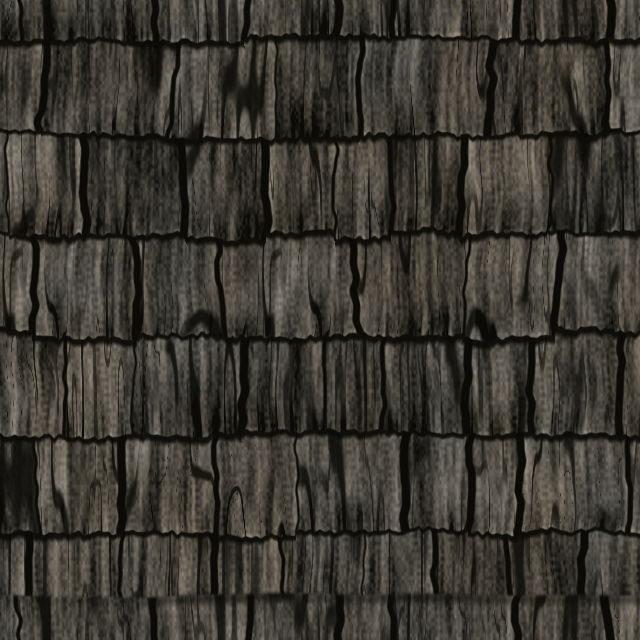
A Shadertoy shader for this texture:

```glsl
// Weathered wooden shingles in overlapping courses, with dark joints and cracks.
// Each course is split by jittered edges; stretched noise gives the grain, and
// ragged butts cast a shadow on the course below. The last course is cut short.

const float COURSE_HEIGHT = 0.1547;
const float FIRST_BUTT = 0.058;   // depth of the first butt line below the top
const float SEAM = 0.931;         // depth at which the courses start over
const vec3 GAP_COLOR = vec3(0.042, 0.040, 0.027);
const vec3 WOOD_COLOR = vec3(0.465, 0.442, 0.398);

float hash(vec2 p) {
    return fract(sin(dot(p, vec2(127.1, 311.7))) * 43758.55);
}

float noise(vec2 p) {
    vec2 i = floor(p), f = fract(p);
    f = f * f * (3.0 - 2.0 * f);
    return mix(mix(hash(i), hash(i + vec2(1, 0)), f.x),
               mix(hash(i + vec2(0, 1)), hash(i + vec2(1, 1)), f.x), f.y);
}

// Joint position in shingle units: jittered, slightly slanted and wavy
float jointAt(float i, float count, float row, float v) {
    vec2 key = vec2(mod(i, count), row);
    float slant = (hash(key + 5.3) - 0.5) * 0.16 * (v - row - 0.5);
    float wave = 0.06 * (noise(vec2(v * 7.0, hash(key) * 90.0)) - 0.5);
    return i + 0.62 * (hash(key + 2.7) - 0.5) + slant + wave;
}

// Signed distance to the nearest joint gap (x), shingle number (y)
vec2 findShingle(float x, float v, float row) {
    float count = 6.0 + floor(2.99 * hash(vec2(row, 8.4)));
    float g = x * count + hash(vec2(row, 3.1));
    float i = floor(g);
    if (g < jointAt(i, count, row, v)) i -= 1.0;
    else if (g > jointAt(i + 1.0, count, row, v)) i += 1.0;
    float left = (g - jointAt(i, count, row, v)) / count;
    float right = (jointAt(i + 1.0, count, row, v) - g) / count;
    float leftGap = mix(0.001, 0.0065, hash(vec2(mod(i, count), row + 20.5)));
    float rightGap = mix(0.001, 0.0065, hash(vec2(mod(i + 1.0, count), row + 20.5)));
    return vec2(min(left - leftGap, right - rightGap), mod(i, count));
}

// Narrow dark splits that follow the grain
float cracks(vec2 p, float halfWidth) {
    float ridge = abs(noise(p) - 0.5);
    float broken = smoothstep(0.3, 0.6, noise(p * vec2(0.6, 1.7) + 31.0));
    return (1.0 - smoothstep(halfWidth * 0.3, halfWidth, ridge)) * broken;
}

// Brightness of one course of shingles
float courseTone(float x, float v, float row) {
    vec2 cell = findShingle(x, v, row);
    vec2 key = vec2(cell.y, row);
    float shade = hash(key + 11.2), wear = hash(key + 17.9);
    float wx = x + 0.006 * (noise(vec2(v * 2.5, shade * 70.0)) - 0.5) + shade * 3.0;

    float grain = 0.40 * noise(vec2(wx * 95.0, v * 0.9))
                + 0.35 * noise(vec2(wx * 230.0, v * 2.6))
                + 0.25 * noise(vec2(wx * 330.0, v * 26.0));
    float stain = noise(vec2(wx * 16.0, v * 2.2));
    float tone = 0.60 + 1.35 * (grain - 0.5) + 0.28 * (stain - 0.5)
               + 0.26 * (shade - 0.5);

    float split = cracks(vec2(wx * 42.0, v * 0.55), mix(0.03, 0.13, wear));
    split = max(split, 0.7 * cracks(vec2(wx * 95.0, v * 0.8 + 9.0), 0.11 * wear));
    tone *= 1.0 - 0.85 * split;

    // Darker ragged wood towards the butt
    float low = smoothstep(0.55, 1.0, v - row);
    tone -= low * 0.32 * smoothstep(0.4, 0.75, noise(vec2(wx * 120.0, v * 1.5)));

    // Pale worn edge beside a nearly black joint
    tone += 0.10 * (1.0 - smoothstep(0.002, 0.008, cell.x));
    return tone * smoothstep(-0.0012, 0.0022, cell.x);
}

// Upper course laid over the lower one around the nearest butt line
float roofTone(float x, float depth) {
    float v = (depth - FIRST_BUTT) / COURSE_HEIGHT;
    float lower = floor(v + 0.5), upper = lower - 1.0;
    float id = findShingle(x, v, upper).y;
    float ragged = 0.05 * (noise(vec2(x * 130.0, upper)) - 0.5)
                 + 0.04 * (noise(vec2(x * 28.0, upper + 7.0)) - 0.5);
    float butt = lower + 0.09 * (hash(vec2(id, upper + 40.0)) - 0.5) + ragged;
    float above = butt - v;

    float reach = mix(0.05, 0.12, noise(vec2(x * 11.0, lower + 13.0)));
    float shadow = smoothstep(reach * 0.35, reach, -above);
    float under = courseTone(x, v, lower) * mix(0.06, 1.0, shadow);
    float over = courseTone(x, v, upper);
    float rim = smoothstep(0.0, 0.02, above) * (1.0 - smoothstep(0.02, 0.055, above));
    over *= 1.0 + 0.3 * rim * noise(vec2(x * 45.0, upper));
    return mix(under, over, smoothstep(-0.008, 0.012, above));
}

void mainImage(out vec4 fragColor, in vec2 fragCoord) {
    vec2 uv = fragCoord / iResolution.xy;
    float depth = 1.0 - uv.y;

    // Soft cut where the courses start over
    float cut = SEAM + 0.008 * (noise(vec2(uv.x * 9.0, 4.0)) - 0.5);
    float tone = mix(roofTone(uv.x, depth), roofTone(uv.x, depth - 1.0),
                     smoothstep(cut - 0.004, cut + 0.004, depth));
    float seamShade = 1.0 - smoothstep(0.0, 0.014, abs(depth - cut - 0.006));
    tone *= 1.0 - 0.6 * seamShade * noise(vec2(uv.x * 6.0, 2.0));

    // Weathered colour with faint warm patches
    vec3 color = mix(GAP_COLOR, WOOD_COLOR, clamp(tone, 0.0, 1.2));
    float warmth = noise(uv * vec2(14.0, 9.0)) - 0.5;
    color *= 1.0 + warmth * vec3(0.05, 0.0, -0.07);
    fragColor = vec4(color, 1.0);
}
```
